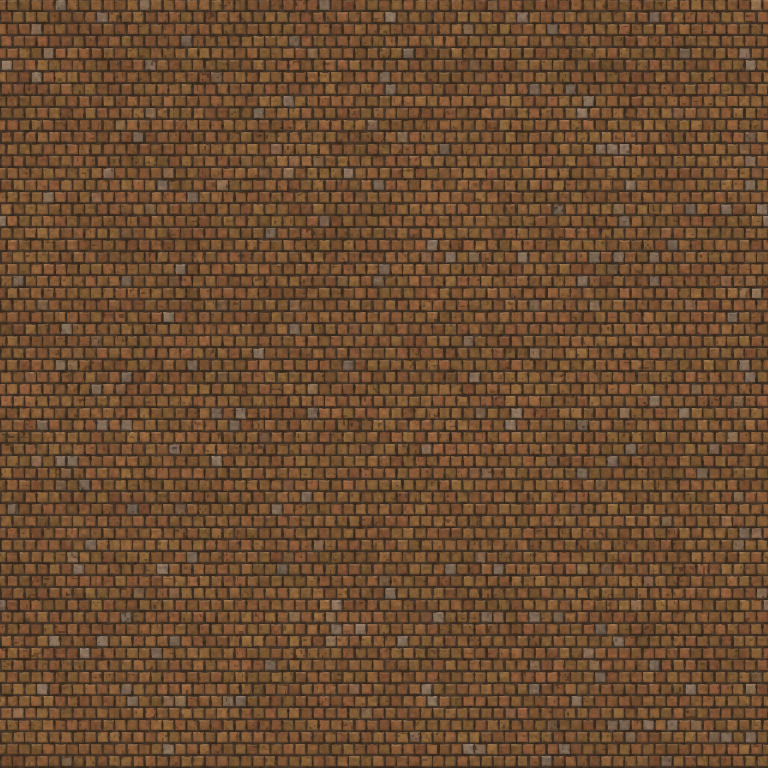
Reproduce this texture procedurally as a WebGL 2 fragment shader.

```glsl
#version 300 es
precision highp float;
// A wall of small, nearly square brown bricks: 64 courses of 64, every other
// course shifted by half a brick. Each brick gets a hashed tint, size and wear;
// value noise adds stains, pits and ragged edges, with dark mortar between.

uniform vec2 u_resolution;
out vec4 fragColor;

const float BRICKS = 64.0;

float hash(vec2 p) {
    vec3 q = fract(p.xyx * vec3(0.1031, 0.1030, 0.0973));
    q += dot(q, q.yzx + 33.33);
    return fract((q.x + q.y) * q.z);
}

float noise(vec2 p) {
    vec2 i = floor(p), f = fract(p);
    f = f * f * (3.0 - 2.0 * f);
    return mix(mix(hash(i), hash(i + vec2(1, 0)), f.x),
               mix(hash(i + vec2(0, 1)), hash(i + vec2(1, 1)), f.x), f.y);
}

// Soft step whose ramp is never narrower than one pixel.
float edge(float d, float pixel) {
    return smoothstep(-0.6 * pixel, 0.6 * pixel, d);
}

vec3 brickColor(vec2 id) {
    vec3 rust = vec3(0.49, 0.315, 0.205);
    vec3 ochre = vec3(0.485, 0.355, 0.205);
    vec3 ash = vec3(0.48, 0.41, 0.35);
    vec3 color = mix(rust, ochre, hash(id + 11.0));
    color = mix(color, ash, 0.85 * smoothstep(0.93, 0.98, hash(id + 47.0)));
    return color * mix(0.92, 1.11, hash(id + 83.0));
}

void main() {
    vec2 uv = gl_FragCoord.xy / u_resolution;
    vec2 wall = uv * BRICKS;
    float pixel = BRICKS / min(u_resolution.x, u_resolution.y);

    // Running bond, wrapped so that the wall tiles
    float course = floor(wall.y);
    vec2 shifted = wall + vec2(0.5 * mod(course, 2.0), 0.0);
    vec2 id = mod(floor(shifted), BRICKS);
    vec2 cell = fract(shifted);

    // Distance inside the brick, with uneven joints and chipped edges
    float chips = (noise(wall * 4.0 + 19.0) - 0.5) * 0.07;
    float left = cell.x - 0.13 - 0.05 * (hash(id + 5.0) - 0.5);
    float right = 0.985 - cell.x - 0.04 * hash(id + 7.0);
    float bottom = cell.y - 0.15 - 0.04 * (hash(id + 3.0) - 0.5);
    float top = 0.99 - cell.y - 0.03 * hash(id + 9.0);
    float inside = min(min(left, right), min(bottom, top)) + chips;
    float face = edge(inside, pixel);

    // Brick surface: tint, broad weathering, grain and dark pits
    vec3 brick = brickColor(id);
    brick *= 0.95 + 0.10 * noise(uv * vec2(5.0, 23.0));
    brick *= 0.92 + 0.18 * noise(wall * 3.0);
    brick *= 0.95 + 0.10 * noise(wall * 7.0 + 31.0);
    float pits = smoothstep(0.76, 0.92, noise(wall * 4.5 + 71.0));
    brick *= 1.0 - 0.32 * pits * hash(id + 61.0);

    // Light falls from the upper left; lower and right rims are shaded
    float lit = 1.0 - smoothstep(0.03, 0.20, top);
    float shade = 1.0 - smoothstep(0.0, 0.18, min(right, bottom));
    brick += vec3(0.07, 0.075, 0.075) * lit * smoothstep(0.3, 0.9, hash(id + 29.0));
    brick *= 1.0 - 0.16 * shade;

    // Mortar, a little paler where it has dried out
    vec3 mortar = mix(vec3(0.195, 0.145, 0.105), vec3(0.29, 0.225, 0.17),
                      noise(wall * 2.3 + 53.0));

    fragColor = vec4(mix(mortar, brick, face), 1.0);
}
```
